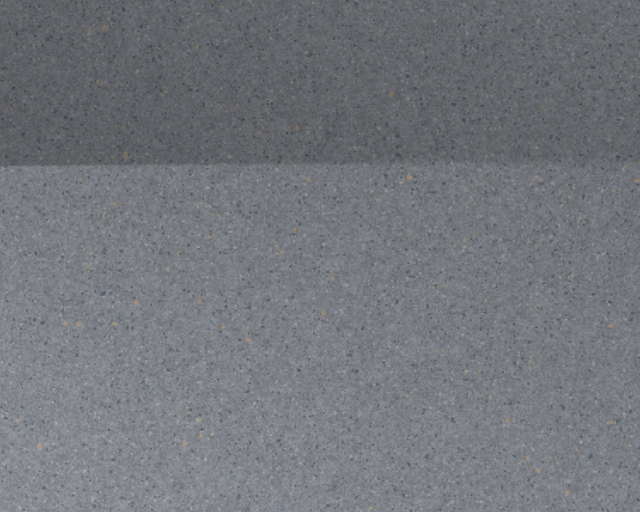
Give the GLSL for this texture, as a Shadertoy shader.

```glsl
// Speckled blue-grey stone slab with a soft shaded band across the top.

float hash(vec2 p, float seed) {
    vec3 q = fract(vec3(p.xyx) * vec3(0.1031, 0.1030, 0.0973) + seed * 0.137);
    q += dot(q, q.yzx + 33.33);
    return fract((q.x + q.y) * q.z);
}

float valueNoise(vec2 p, float seed) {
    vec2 cell = floor(p), f = fract(p);
    f = f * f * (3.0 - 2.0 * f);
    float low = mix(hash(cell, seed), hash(cell + vec2(1, 0), seed), f.x);
    float high = mix(hash(cell + vec2(0, 1), seed), hash(cell + vec2(1, 1), seed), f.x);
    return mix(low, high, f.y);
}

// Coverage of irregular chips, at most one per grid cell.
float chips(vec2 p, float frequency, float density, float radius, float seed, float blur) {
    vec2 cell = floor(p * frequency);
    vec2 jitter = vec2(hash(cell, seed + 1.0), hash(cell, seed + 2.0));
    vec2 d = p - (cell + 0.25 + 0.5 * jitter) / frequency;
    float angle = 6.2832 * hash(cell, seed + 3.0);
    d = mat2(cos(angle), sin(angle), -sin(angle), cos(angle)) * d;
    d.x *= mix(0.55, 1.0, hash(cell, seed + 4.0));
    float size = radius * mix(0.5, 1.0, hash(cell, seed + 5.0));
    float edge = length(d) - size * (0.7 + 0.6 * valueNoise(p * 300.0, seed));
    float strength = mix(0.45, 1.0, hash(cell, seed + 6.0));
    return step(hash(cell, seed), density) * strength * (1.0 - smoothstep(-blur, blur, edge));
}

// Brightness of the slab: dim band above the seam, light pooling at lower left.
float slabLight(vec2 uv) {
    float lit = mix(0.475, 0.447, uv.x);
    float depth = clamp((0.677 - uv.y) / 0.677, 0.0, 1.0);
    lit += depth * mix(0.065, 0.050, uv.x);
    lit += 0.012 * exp(-6.0 * dot(uv - vec2(0.08, 0.22), uv - vec2(0.08, 0.22)));
    float shade = mix(0.372, 0.402, uv.x) + 0.012 * smoothstep(0.75, 1.0, uv.y);
    float seam = 0.676 + 0.008 * uv.x;
    float softness = mix(0.003, 0.016, uv.x * uv.x);
    return mix(lit, shade, smoothstep(-softness, softness, uv.y - seam));
}

// Signed fine grain built from several octaves.
float grain(vec2 p, float seed) {
    float sum = 0.0, weight = 0.5, frequency = 300.0;
    for (int i = 0; i < 3; i++) {
        sum += weight * (valueNoise(p * frequency, seed + float(i)) - 0.5);
        frequency *= 0.5;
        weight *= 0.55;
    }
    return sum;
}

void mainImage(out vec4 fragColor, in vec2 fragCoord) {
    vec2 uv = fragCoord / iResolution.xy;
    vec2 p = fragCoord / iResolution.y;
    float blur = max(0.0012, 0.7 / iResolution.y);

    // Base stone with fine grain and a warm-cool drift
    float light = slabLight(uv);
    vec3 color = light * vec3(0.98, 1.005, 1.05);
    color *= 1.0 + 0.34 * grain(p, 11.0);
    color += vec3(0.045, 0.006, -0.035) * grain(p + 3.7, 23.0);
    color *= 1.0 + 0.025 * (valueNoise(p * 22.0, 5.0) - 0.5);

    // Dark and pale flecks in progressively coarser layers
    for (int i = 0; i < 3; i++) {
        float layer = float(i), frequency = 110.0 / (1.0 + 0.55 * layer);
        float radius = 0.0022 + 0.0006 * layer;
        float dark = chips(p, frequency, 0.16 - 0.03 * layer, radius, 31.0 + 9.0 * layer, blur);
        float pale = chips(p + 0.31, frequency, 0.13 - 0.04 * layer, radius, 67.0 + 9.0 * layer, blur);
        color = mix(color, light * vec3(0.56, 0.60, 0.68), dark * 0.65);
        color = mix(color, light * vec3(1.38, 1.36, 1.31), pale * 0.6);
    }

    // Sparse tan chips
    float tan1 = chips(p + 0.17, 42.0, 0.045, 0.0042, 103.0, blur);
    color = mix(color, light * vec3(1.36, 1.16, 0.95), tan1 * 0.75);

    fragColor = vec4(clamp(color, 0.0, 1.0), 1.0);
}
```
